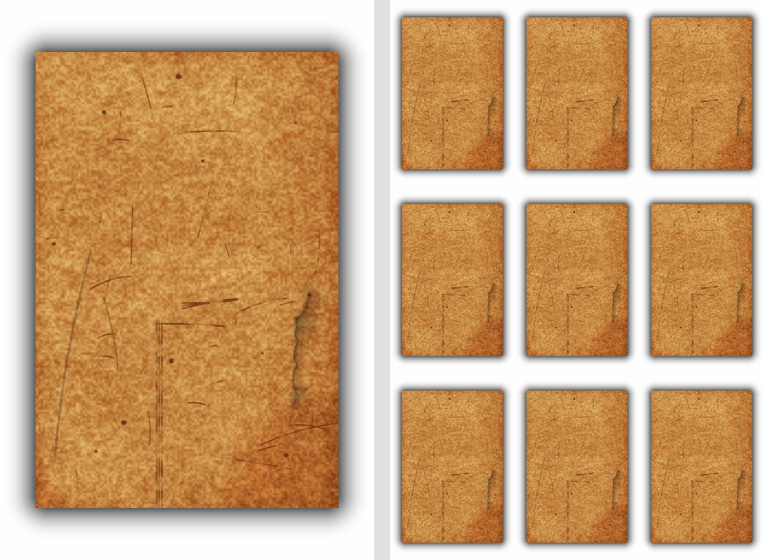
Left: one tile. Right: repeated 3 by 3.
This texture is drawn by a WebGL 1 fragment shader. Its source:

```glsl
precision highp float;
// Worn sheet of tan paper lying on white, with a soft dark shadow all around it.
// Wrapping value noise makes grain and stains; looped strokes make the scratches.
// The shadow fades out before the canvas edge, so opposite edges join.
uniform vec2 u_resolution;

#define PAPER_LIGHT vec3(0.80, 0.58, 0.30)
#define PAPER_DARK vec3(0.73, 0.46, 0.21)
#define RUST vec3(0.72, 0.36, 0.13)
#define SCRATCH_INK vec3(0.40, 0.15, 0.04)
#define BACKDROP vec3(0.995)
#define SHEET_HALF vec2(0.81, 1.222)
#define SHADOW_REACH 0.185
#define SHADOW_DEPTH 0.64
#define GRAIN 1.6
#define BLOTCHES 1.7
#define SCRATCHES 34
#define SPECKS 12

const vec2 TILE = vec2(2.0, 3.0); // canvas size in drawing units

float hash(vec2 p) {
  vec3 h = fract(vec3(p.xyx) * 0.1031);
  h += dot(h, h.yzx + 33.33);
  return fract((h.x + h.y) * h.z);
}

// Value noise with whole-number frequencies that wraps over the tile
float noise(vec2 p, vec2 freq) {
  vec2 s = p * freq, i = floor(s), f = s - i, period = TILE * freq;
  f = f * f * (3.0 - 2.0 * f);
  vec2 a = mod(i, period), b = mod(i + 1.0, period);
  vec2 seed = freq * 1.7;
  return mix(mix(hash(a + seed), hash(vec2(b.x, a.y) + seed), f.x),
             mix(hash(vec2(a.x, b.y) + seed), hash(b + seed), f.x), f.y);
}

float clouds(vec2 p, float freq) {
  float sum = 0.0, weight = 0.5;
  for (int i = 0; i < 5; i++) {
    sum += weight * noise(p, vec2(freq));
    freq *= 2.0;
    weight *= 0.55;
  }
  return sum / 1.055;
}

// Coverage of a bent stroke from a to b, tapered at its ends
float stroke(vec2 q, vec2 a, vec2 b, float bend, float width) {
  float aa = TILE.y / u_resolution.y;
  float len = length(b - a);
  vec2 dir = (b - a) / len;
  float t = dot(q - a, dir) / len;
  float off = dot(q - a, vec2(-dir.y, dir.x)) - bend * 4.0 * t * (1.0 - t);
  float ends = smoothstep(0.0, 0.08, t) * smoothstep(0.0, 0.08, 1.0 - t);
  return ends * (1.0 - smoothstep(width - 0.5 * aa, width + aa, abs(off)));
}

vec3 paper(vec2 p, vec2 q) {
  // Fine grain, slanted fibres and broad blotches
  float blotch = clouds(p, 2.0);
  float tone = 0.72 + GRAIN * (noise(p, vec2(85.0)) - 0.5)
    + 0.75 * GRAIN * (noise(p, vec2(36.0, 48.0)) - 0.5)
    + 0.6 * (noise(p, vec2(9.0, 22.0)) - 0.5) + BLOTCHES * (blotch - 0.5);

  // Darker right side and dingy rim
  vec2 inset = SHEET_HALF - abs(q);
  float rim = 1.0 - smoothstep(0.0, 0.09, min(inset.x, inset.y));
  tone -= 0.7 * smoothstep(0.3, 0.85, q.x + 0.5 * (blotch - 0.5)) + 0.55 * rim;
  vec3 col = mix(PAPER_DARK, PAPER_LIGHT, clamp(tone, -1.5, 2.0));

  // Rust stains in the lower corners
  float ragged = 0.9 * (clouds(p + 0.37, 3.0) - 0.5);
  float low = smoothstep(0.78, 1.0, -q.y - ragged);
  float corner = smoothstep(0.0, 0.25, abs(q.x + 0.25) - 0.35 + ragged);
  col = mix(col, RUST * (0.85 + 0.2 * tone), 0.6 * low * corner);

  // Wavy tide mark with a dark, sharp rim
  float tide = 0.59 + 0.10 * (noise(p, vec2(8.0)) - 0.5) + 0.10 * (q.y + 0.35)
    + 0.05 * (noise(p, vec2(24.0)) - 0.5);
  float span = smoothstep(-0.74, -0.62, q.y) * smoothstep(0.0, 0.12, -q.y);
  float mark = exp(-abs(q.x - tide) * 75.0)
    + 0.35 * (1.0 - smoothstep(0.0, 0.07, abs(q.x - tide - 0.03)));
  col *= 1.0 - 0.38 * span * mark;

  // Scattered scratches, upright or nearly level, broken by wear
  float wear = smoothstep(0.25, 0.62, noise(p, vec2(28.0)));
  float ink = 0.0;
  for (int i = 0; i < SCRATCHES; i++) {
    float k = float(i) + 1.0;
    vec2 c = (vec2(hash(vec2(k, 3.0)), hash(vec2(k, 8.0))) - 0.5) * 1.8 * SHEET_HALF;
    float pick = hash(vec2(k, 15.0)), size = hash(vec2(k, 21.0));
    float angle = (pick < 0.55 ? 1.6 : 0.12) + 0.6 * (hash(vec2(k, 27.0)) - 0.5);
    vec2 arm = vec2(cos(angle), sin(angle)) * (0.03 + 0.22 * size * size * size);
    float bend = 0.05 * (pick - 0.5) * size;
    ink = max(ink, stroke(q, c - arm, c + arm, bend, 0.0025) * (0.4 + 0.5 * pick));
  }

  // Fold lines with a crossbar, and a fan of smears beside them
  for (int i = 0; i < 3; i++) {
    float k = float(i) - 1.0;
    float x = -0.148 + 0.014 * k;
    ink = max(ink, 0.65 * stroke(q, vec2(x, -1.30), vec2(x, -0.18), 0.0, 0.004));
    ink = max(ink, 0.9 * stroke(q, vec2(-0.04, -0.14 - 0.018 * k), vec2(0.30, -0.10), 0.01 * k, 0.004));
  }
  ink = max(ink, 0.8 * stroke(q, vec2(-0.18, -0.235), vec2(0.22, -0.25), 0.006, 0.004));
  col = mix(col, SCRATCH_INK, 0.85 * ink * (0.25 + 0.75 * wear));

  // Faint grey crease and pale ridge
  col *= 1.0 - 0.22 * stroke(q, vec2(-0.71, -1.0), vec2(-0.5, 0.2), 0.03, 0.005);
  col += 0.07 * stroke(q, vec2(0.05, -0.07), vec2(0.5, 0.05), 0.06, 0.012);

  // Small dark specks
  for (int i = 0; i < SPECKS; i++) {
    float k = float(i) + 60.0;
    vec2 c = (vec2(hash(vec2(k, 5.0)), hash(vec2(k, 11.0))) - 0.5) * 1.8 * SHEET_HALF;
    float r = 0.007 + 0.010 * hash(vec2(k, 17.0));
    float d = length(q - c) + 0.012 * (noise(p, vec2(60.0)) - 0.5);
    col = mix(col, SCRATCH_INK * 0.8, 0.75 * (1.0 - smoothstep(0.4 * r, 1.3 * r, d)));
  }
  return col;
}

void main() {
  vec2 p = gl_FragCoord.xy / u_resolution * TILE;
  vec2 q = p - 0.5 * TILE;
  // Rounded shadow around the sheet
  float bevel = 0.07;
  float d = length(max(abs(q) - SHEET_HALF + bevel, 0.0)) - bevel;
  float shade = SHADOW_DEPTH * pow(clamp(1.0 - d / SHADOW_REACH, 0.0, 1.0), 2.4);
  vec3 col = BACKDROP * (1.0 - shade);
  // Sheet with a smoothed edge
  vec2 inset = SHEET_HALF - abs(q);
  float aa = 0.5 * TILE.y / u_resolution.y;
  float sheet = smoothstep(-aa, aa, min(inset.x, inset.y));
  gl_FragColor = vec4(mix(col, paper(p, q), sheet), 1.0);
}
```
